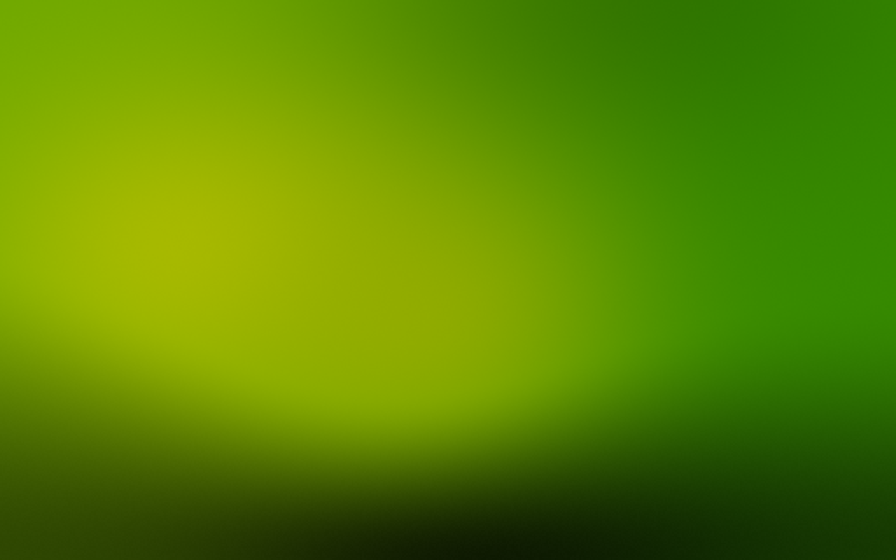
This background is drawn by a Shadertoy shader. Its source:

```glsl
const vec3 LEFT_LIME   = vec3(0.43, 0.66, 0.0);
const vec3 RIGHT_GREEN = vec3(0.21, 0.54, 0.0);
const vec3 GOLD        = vec3(0.68, 0.74, 0.0);
const vec3 AMBER       = vec3(0.60, 0.68, 0.0);
const vec3 SHADOW_TINT = vec3(0.0, 0.0, 0.01);

// Centres and radii are fractions of the canvas
const vec2 GOLD_CENTRE  = vec2(0.22, 0.56);
const vec2 GOLD_RADIUS  = vec2(0.26, 0.30);
const vec2 AMBER_CENTRE = vec2(0.47, 0.44);
const vec2 AMBER_RADIUS = vec2(0.23, 0.30);
const vec2 DIM_CENTRE   = vec2(0.68, 1.02);
const vec2 DIM_RADIUS   = vec2(0.34, 0.30);

const float GOLD_STRENGTH  = 0.95;
const float AMBER_STRENGTH = 0.80;
const float DIM_STRENGTH   = 0.17;

const float FLOOR_SIDE    = 0.43;
const float FLOOR_MIDDLE  = 0.17;
const float HEIGHT_LEFT   = 0.62;
const float HEIGHT_RIGHT  = 0.50;
const float HEIGHT_MIDDLE = 0.30;

const float GRAIN_ROWS   = 320.0;
const float GRAIN_AMOUNT = 0.008;

float glow(vec2 p, vec2 centre, vec2 radius) {
    vec2 d = (p - centre) / radius;
    return exp(-dot(d, d));
}

float bell(float x, float centre, float width) {
    float d = (x - centre) / width;
    return exp(-d * d);
}

float hash(vec2 cell) {
    vec3 q = fract(vec3(cell.xyx) * 0.1031);
    q += dot(q, q.yzx + 33.33);
    return fract((q.x + q.y) * q.z);
}

// Brightness rising from the bottom edge, lowest and steepest in the middle
float bottomShade(vec2 p) {
    float sideHeight = mix(HEIGHT_LEFT, HEIGHT_RIGHT, p.x);
    float height = mix(sideHeight, HEIGHT_MIDDLE, bell(p.x, 0.44, 0.35));
    float ground = mix(FLOOR_SIDE, FLOOR_MIDDLE, bell(p.x, 0.54, 0.30));
    return mix(ground, 1.0, smoothstep(0.0, height, p.y));
}

void mainImage(out vec4 fragColor, in vec2 fragCoord) {
    vec2 p = fragCoord / iResolution.xy;

    // Lime to green sweep with two warm glows
    vec3 color = mix(LEFT_LIME, RIGHT_GREEN, smoothstep(0.15, 0.85, p.x));
    color = mix(color, GOLD, GOLD_STRENGTH * glow(p, GOLD_CENTRE, GOLD_RADIUS));
    color = mix(color, AMBER, AMBER_STRENGTH * glow(p, AMBER_CENTRE, AMBER_RADIUS));

    // Dim top and dark bottom
    color *= 1.0 - DIM_STRENGTH * glow(p, DIM_CENTRE, DIM_RADIUS);
    float shade = bottomShade(p);
    color = mix(SHADOW_TINT, color, shade);

    // Fine grain, stronger in the shadow
    vec2 cell = floor(fragCoord / iResolution.y * GRAIN_ROWS);
    color += (hash(cell) - 0.5) * GRAIN_AMOUNT * (1.5 - shade);

    fragColor = vec4(clamp(color, 0.0, 1.0), 1.0);
}
```
